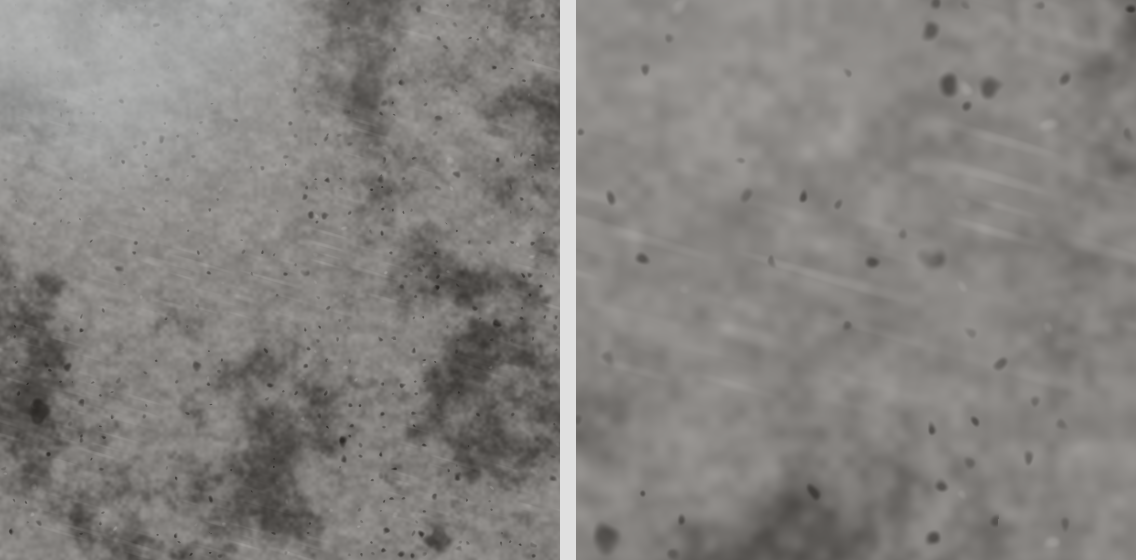
Left, the full canvas; right, a detail of the centre.
This texture is drawn by a Shadertoy shader. Its source:

```glsl
// Weathered grey concrete: a soft pale sheen in the upper left, dark crumbly
// stains along a rising diagonal, fine grain, faint streaks and black pits.
// Stains and grain are layered value noise; pits are sparse cellular dots.

#define BASE_TONE 0.515
#define SHEEN_GAIN 0.18
#define STAIN_SCALE 5.0
#define STAIN_DEPTH 0.225
#define GRAIN_GAIN 0.19
#define STREAK_GAIN 0.05
#define PIT_SCALE 30.0
#define SPECK_SCALE 52.0
#define PIT_DEPTH 0.29
#define WARM_TINT vec3(0.011, 0.0, -0.012)
#define COOL_TINT vec3(-0.002, 0.002, 0.0)

float hash(vec2 cell) {
    vec3 q = fract(cell.xyx * vec3(0.1031, 0.1030, 0.0973));
    q += dot(q, q.yzx + 33.33);
    return fract((q.x + q.y) * q.z);
}

float noise(vec2 p) {
    vec2 cell = floor(p), f = fract(p);
    f = f * f * (3.0 - 2.0 * f);
    float low = mix(hash(cell), hash(cell + vec2(1, 0)), f.x);
    float high = mix(hash(cell + vec2(0, 1)), hash(cell + vec2(1, 1)), f.x);
    return mix(low, high, f.y);
}

mat2 rotation(float angle) {
    float c = cos(angle), s = sin(angle);
    return mat2(c, s, -s, c);
}

// Layered noise, turned at every octave to hide the lattice
float layers(vec2 p) {
    float sum = 0.0, total = 0.0, weight = 1.0;
    for (int i = 0; i < 6; i++) {
        sum += weight * noise(p);
        total += weight;
        weight *= 0.71;
        p = rotation(0.6) * p * 1.93 + 17.3;
    }
    return sum / total;
}

// One soft dot in a share of the cells, with random size and strength
float dots(vec2 p, float share) {
    vec2 cell = floor(p);
    vec2 center = 0.32 + 0.36 * vec2(hash(cell + 11.0), hash(cell + 47.0));
    float size = hash(cell + 83.0);
    float radius = mix(0.17, 0.31, size * size);
    float dist = length(fract(p) - center);
    float present = step(hash(cell + 131.0), share);
    float strength = mix(0.35, 1.0, hash(cell + 171.0));
    return present * strength * (1.0 - smoothstep(radius * 0.2, radius, dist));
}

// Two wide hollows with ragged rims
float hollows(vec2 p) {
    float mask = 0.0;
    for (int i = 0; i < 2; i++) {
        vec2 center = vec2(0.07, 0.265) + float(i) * vec2(0.715, -0.226);
        float rim = length(p - center) + 0.02 * (noise(p * 60.0) - 0.5);
        mask = max(mask, 1.0 - smoothstep(0.012, 0.029, rim));
    }
    return mask * mix(0.6, 1.0, noise(p * 75.0 + 4.0));
}

void mainImage(out vec4 fragColor, in vec2 fragCoord) {
    vec2 p = fragCoord / iResolution.y;

    // Pale sheen with a cloudy border
    vec2 toSheen = (p - vec2(0.08, 0.95)) / vec2(0.52, 0.29);
    toSheen += 0.5 * (noise(p * 5.0 + 3.0) - 0.5);
    float sheen = exp(-dot(toSheen, toSheen));
    float bare = 1.0 - 0.85 * sheen;

    // Dark crumbly stains, denser along the diagonal
    float band = (p.x - p.y - 0.12) / 0.24;
    float cloud = layers(p * STAIN_SCALE + 5.7) + 0.05 * exp(-band * band);
    float stain = smoothstep(0.43, 0.70, cloud) * bare;

    // Grain in three sizes and thin slanted streaks
    vec2 slant = rotation(0.28) * p;
    float grain = 0.3 * noise(slant * vec2(26.0, 36.0) + 70.0);
    grain += 0.4 * noise(slant * vec2(58.0, 82.0));
    grain += 0.3 * noise(p * 125.0 + 9.0) - 0.5;
    float streak = noise(slant * vec2(17.0, 130.0) + 31.0);
    streak = smoothstep(0.6, 1.0, streak) * smoothstep(0.4, 0.75, noise(p * 8.0 + 60.0));

    // Pits and pale chips, bent out of round, with more pits in the stains
    vec2 bend = vec2(noise(p * 95.0), noise(p * 95.0 + 40.0)) - 0.5;
    vec2 q = p + 0.006 * bend;
    float crowd = 0.6 + 0.8 * smoothstep(0.3, 0.7, noise(p * 6.0 + 22.0));
    float pits = dots(q * PIT_SCALE, 0.085 * crowd);
    pits = max(pits, 0.75 * dots(q * SPECK_SCALE + 7.0, 0.13 * crowd));
    pits = max(pits * bare, 0.85 * hollows(p));
    float chips = dots(q * SPECK_SCALE * 0.8 + 90.0, 0.05) * bare;

    float tone = BASE_TONE + SHEEN_GAIN * sheen - STAIN_DEPTH * stain;
    tone += GRAIN_GAIN * grain * mix(0.15, 1.0, bare);
    tone += (STREAK_GAIN * streak + 0.09 * chips) * bare;
    tone = mix(tone, max(tone - PIT_DEPTH, 0.14), pits);

    vec3 color = tone + mix(WARM_TINT, COOL_TINT, smoothstep(0.1, 0.8, sheen));
    fragColor = vec4(clamp(color, 0.0, 1.0), 1.0);
}
```
